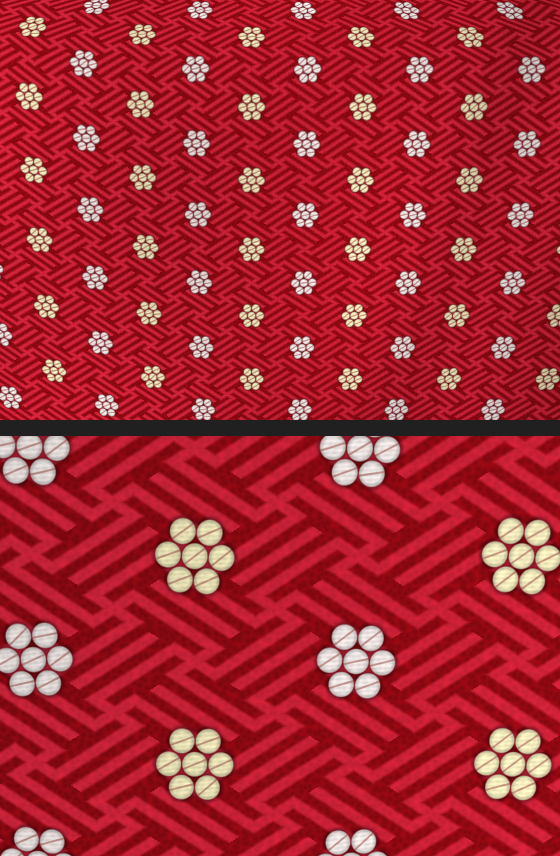
Top: the whole. Bottom: its middle third, enlarged.
A Shadertoy shader for this pattern:

```glsl
const vec3 GROUND = vec3(0.52, 0.03, 0.065);
const vec3 SATIN  = vec3(0.79, 0.135, 0.225);
const vec3 GOLD   = vec3(0.95, 0.92, 0.74);
const vec3 SILVER = vec3(0.94, 0.91, 0.90);
const vec3 STITCH = vec3(0.60, 0.34, 0.31);

const vec2 REPEAT = vec2(0.262, 0.170);  // one flower repeat, in canvas heights
const float BARS = 4.0;                  // fret pitches along one block

vec2 hash22(vec2 p) {
    vec3 a = fract(p.xyx * vec3(0.1031, 0.1030, 0.0973));
    a += dot(a, a.yzx + 33.33);
    return fract((a.xx + a.yz) * a.zy);
}

// Distance to the nearest scattered feature point
float cellular(vec2 p) {
    vec2 cell = floor(p), f = fract(p);
    float nearest = 2.0;
    for (int j = -1; j <= 1; j++)
    for (int i = -1; i <= 1; i++) {
        vec2 o = vec2(i, j);
        nearest = min(nearest, length(o + hash22(cell + o) - f));
    }
    return nearest;
}

// Canvas to cloth: rows tighten towards the near and far edges
vec2 clothCoords(vec2 p) {
    float left = max(0.0, 0.599 - p.x) / 0.52;
    float y = 1.0 - p.y + 0.0243 * left * left;
    float d = y - 0.255;
    float roll = max(0.0, 0.174 - y);
    roll *= roll;
    float row = 1.0 + 5.6 * d + 0.89 * d * d - 11.6 * roll;
    float columnWidth = 0.2648 - 0.026 * d - 0.031 * d * d - 1.04 * roll;
    return vec2((p.x - 0.599) / columnWidth, row);
}

// Interlocking key fret: blocks of parallel bars, hooked at the corners
float fretDistance(vec2 g) {
    vec2 block = floor(g / BARS);
    vec2 q = g - block * BARS;
    if (mod(block.x + block.y, 2.0) > 0.5) q = q.yx;
    vec2 h = min(q, BARS - q);
    float bars = min(abs(h.x - 1.0), abs(h.x - 2.0));
    float hooks = min(max(h.x, h.y - 1.0), max(h.y, h.x - 1.0));
    return min(bars, hooks);
}

// Seven discs: x = distance to disc edge, y = distance to its stitch line
vec2 flowerDistance(vec2 q, float radius, float spacing, vec2 seed) {
    vec2 best = vec2(1.0);
    for (int i = 0; i < 7; i++) {
        float angle = float(i) * 1.0471976;
        vec2 center = i == 6 ? vec2(0.0) : spacing * vec2(cos(angle), sin(angle) * 1.04);
        vec2 e = q - center;
        float d = length(e) - radius;
        float tilt = 0.15 + 0.6 * hash22(seed + float(i) * 3.7).x;
        float stitch = abs(dot(e, vec2(sin(tilt), cos(tilt))));
        if (d < best.x) best = vec2(d, stitch);
    }
    return best;
}

vec3 addFlower(vec3 base, vec2 cloth, vec3 silk, float seed, float pixel, float grain) {
    vec2 id = floor(cloth + 0.5);
    vec2 q = (cloth - id) * REPEAT;
    float turn = (hash22(id + seed).y - 0.5) * 0.16;
    q = mat2(cos(turn), -sin(turn), sin(turn), cos(turn)) * q;
    vec2 d = flowerDistance(q, 0.0103, 0.0215, id + seed);

    // Recessed edge around the raised silk
    base *= 1.0 - 0.35 * (1.0 - smoothstep(0.0, 0.0045, d.x));
    float threads = 0.5 + 0.5 * sin(q.y * 1700.0 + q.x * 160.0);
    vec3 color = silk * (0.91 + 0.06 * threads + 0.10 * (grain - 0.4));
    color *= 1.0 - 0.20 * smoothstep(-0.004, 0.0, d.x);
    float stitch = 1.0 - smoothstep(0.0002, 0.0006 + pixel, d.y);
    color = mix(color, STITCH, 0.6 * stitch);
    return mix(base, color, 1.0 - smoothstep(-pixel, pixel, d.x));
}

// Slow changes of light over the draped cloth
float drapeLight(vec2 p) {
    float waves = 0.035 * sin(p.x * 7.0 + p.y * 2.0 + 0.8) + 0.025 * sin(p.x * 4.0 - p.y * 6.0);
    float fold = exp(-pow((p.x - 1.13 - 0.35 * (p.y - 0.55)) / 0.10, 2.0));
    float corner = smoothstep(0.85, 1.5, p.x - 0.35 * p.y);
    return 1.03 + waves - 0.10 * fold - 0.15 * corner;
}

void mainImage(out vec4 fragColor, in vec2 fragCoord) {
    vec2 p = fragCoord / iResolution.y;
    float pixel = 1.0 / iResolution.y;
    vec2 cloth = clothCoords(p);
    float grain = cellular(cloth * REPEAT * 190.0);

    // Satin fret over the darker ground
    vec2 g = 2.0 * BARS * vec2(cloth.x + cloth.y, cloth.x - cloth.y);
    float d = fretDistance(g);
    float soft = 0.06 + 50.0 * pixel;
    float bar = 1.0 - smoothstep(0.25 - soft, 0.25 + soft, d);
    float sheen = 1.0 - 0.16 * exp(-pow((p.x - 0.76) / 0.22, 2.0));
    vec3 ground = GROUND * (0.88 + 0.28 * grain);
    vec3 satin = SATIN * (0.94 + 0.14 * grain);
    vec3 color = mix(ground, satin, bar * sheen);

    // Alternating half-drop flowers
    color = addFlower(color, cloth, GOLD, 11.0, pixel, grain);
    color = addFlower(color, cloth - 0.5, SILVER, 47.0, pixel, grain);

    fragColor = vec4(clamp(color * drapeLight(p), 0.0, 1.0), 1.0);
}
```
